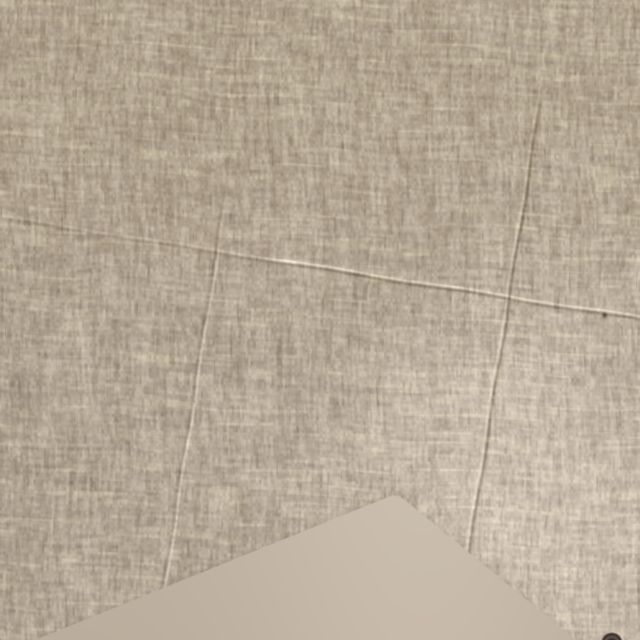
Reproduce this texture procedurally as a Shadertoy shader.

```glsl
// Beige woven cloth with a rotated grid of raised seams, a soft glow at lower right,
// and a smooth pale sheet whose corner rises from the bottom edge.
// Threads are stretched cell noise; slow mottling is layered sines.

const vec2  SEAM_CROSS   = vec2(0.794, 0.535);  // right-hand seam crossing
const float SEAM_SLOPE   = 0.158;
const float SEAM_SPACING = 0.461;
const float SEAM_WIDTH   = 0.0024;
const vec2  SHEET_APEX   = vec2(0.620, 0.229);
const vec2  SHEET_SLOPES = vec2(0.405, 0.820);  // left and right edges
const vec2  GLOW_CENTER  = vec2(0.800, 0.250);
const vec2  KNOB_CENTER  = vec2(0.956, -0.005);
const float KNOB_RADIUS  = 0.016;
const vec3  TINT_DARK    = vec3(0.0, 0.054, 0.126);  // subtracted from brightness
const vec3  TINT_LIGHT   = vec3(0.0, 0.049, 0.108);

float hash(vec2 p) {
    vec3 q = fract(p.xyx * vec3(0.1031, 0.1030, 0.0973));
    q += dot(q, q.yzx + 33.33);
    return fract((q.x + q.y) * q.z);
}

// Smooth noise on a cell grid, centred on zero.
float cellNoise(vec2 p) {
    vec2 c = floor(p), f = fract(p);
    f = f * f * (3.0 - 2.0 * f);
    float low  = mix(hash(c), hash(c + vec2(1, 0)), f.x);
    float high = mix(hash(c + vec2(0, 1)), hash(c + vec2(1, 1)), f.x);
    return mix(low, high, f.y) - 0.5;
}

float bump(float d, float width) {
    return exp(-d * d / (width * width));
}

float mottle(vec2 p) {
    float sum = 0.0, amp = 0.5;
    for (int i = 0; i < 4; i++) {
        sum += amp * sin(p.x * 9.0 + 1.7 * sin(p.y * 7.0)) * sin(p.y * 13.0 + 1.3);
        p = mat2(0.8, 0.6, -0.6, 0.8) * p * 1.8 + 3.1;
        amp *= 0.6;
    }
    return sum;
}

// Brightness of the cloth under its lighting.
float clothLight(vec2 uv) {
    vec2 g = (uv - GLOW_CENTER) / vec2(0.25, 0.27);
    float light = 0.682 + 0.018 * uv.x + 0.012 * (1.0 - uv.y);
    light += 0.085 * exp(-dot(g, g));
    light += 0.025 * smoothstep(0.6, 0.0, uv.y) * smoothstep(0.2, 0.8, uv.x);
    return light + 0.014 * mottle(uv);
}

// x: brightness change, y: warmth of the weft streaks.
vec2 weave(vec2 uv) {
    vec2 p = uv + vec2(0.0, 0.05 * uv.x);
    p += 0.002 * sin(uv.yx * vec2(17.0, 23.0));
    float weft  = cellNoise(p * vec2(22.0, 170.0)) + 0.6 * cellNoise(p * vec2(55.0, 235.0) + 40.0);
    float warp  = cellNoise(p * vec2(220.0, 40.0) + 80.0) + 0.5 * cellNoise(p * vec2(110.0, 14.0) + 20.0);
    float grain = cellNoise(p * vec2(250.0, 190.0) + 11.0);
    float slubs = smoothstep(0.16, 0.46, cellNoise(p * vec2(17.0, 140.0) + 61.0));
    float dark  = smoothstep(0.20, 0.48, cellNoise(p * vec2(190.0, 60.0) + 140.0));
    float v = 0.062 * weft + 0.090 * warp + 0.075 * grain + 0.050 * slubs - 0.050 * dark;
    return vec2(v, weft + slubs);
}

// Light ridge on the positive side, shadow on the negative side.
float ridge(float d, float lightAmt, float darkAmt) {
    return lightAmt * bump(d - SEAM_WIDTH, SEAM_WIDTH)
         - darkAmt * bump(d + SEAM_WIDTH, SEAM_WIDTH * 1.15);
}

float seams(vec2 uv) {
    vec2 along = normalize(vec2(1.0, -SEAM_SLOPE));
    vec2 rel = uv - SEAM_CROSS;
    vec2 q = vec2(dot(rel, along), dot(rel, vec2(-along.y, along.x)));
    q += 0.0012 * sin(q.yx * vec2(31.0, 27.0));

    // Cross seam, stronger to the right.
    float strength = mix(0.35, 1.0, smoothstep(0.30, 0.50, uv.x));
    float v = ridge(q.y, 0.13 * strength, 0.13 * strength);
    v += 0.12 * bump(q.y - 0.002, 0.003) * bump(uv.x - 0.450, 0.022);
    v -= 0.30 * bump(length(uv - vec2(0.945, 0.507)), 0.004);

    // Right seam: dark groove with a lit left side.
    float fade = smoothstep(0.93, 0.72, uv.y);
    v += ridge(-q.x, 0.075, 0.17) * fade;

    // Left seam: pale below the crossing, shadowed above it.
    float d = q.x + SEAM_SPACING;
    float below = smoothstep(0.02, -0.04, q.y);
    v += ridge(d, 0.03 + 0.08 * below, 0.09 - 0.02 * below) * smoothstep(0.72, 0.65, uv.y);
    return v;
}

vec3 toneColor(float v) {
    return v - mix(TINT_DARK, TINT_LIGHT, smoothstep(0.6, 0.85, v));
}

void mainImage(out vec4 fragColor, in vec2 fragCoord) {
    vec2 uv = fragCoord / iResolution.xy;
    float px = 1.0 / iResolution.y;

    // Cloth
    vec2 thread = weave(uv);
    vec3 color = toneColor(clothLight(uv) + thread.x + seams(uv));
    color.b -= 0.016 * thread.y + 0.012 * smoothstep(0.3, 0.9, uv.y);

    // Sheet with a slightly rounded corner
    vec2 s = uv - SHEET_APEX;
    float edgeL = (s.y - SHEET_SLOPES.x * s.x) / length(vec2(1.0, SHEET_SLOPES.x));
    float edgeR = (s.y + SHEET_SLOPES.y * s.x) / length(vec2(1.0, SHEET_SLOPES.y));
    float blend = max(0.012 - abs(edgeL - edgeR), 0.0);
    float edge = max(edgeL, edgeR) + blend * blend / 0.048;
    float sheetLight = 0.735 + 0.050 * bump(uv.x - 0.66, 0.28) + 0.06 * (uv.y - 0.1);
    color *= 1.0 - 0.05 * bump(edge, 0.006);
    color = mix(color, toneColor(sheetLight), smoothstep(1.2 * px, -1.2 * px, edge));

    // Dark knob at the bottom edge
    float knob = length(uv - KNOB_CENTER) - KNOB_RADIUS;
    vec3 knobColor = vec3(0.20, 0.17, 0.14) + 0.15 * bump(knob + 0.006, 0.003);
    color = mix(color, knobColor, smoothstep(1.5 * px, -1.5 * px, knob));

    fragColor = vec4(clamp(color, 0.0, 1.0), 1.0);
}
```
